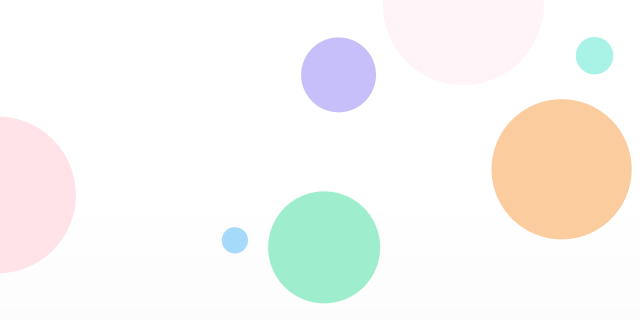
This background is drawn by a Shadertoy shader. Its source:

```glsl
const vec3 WHITE = vec3(1.0);
const vec3 FLOOR_WHITE = vec3(0.99);
const vec3 BLUSH = vec3(1.0, 0.89, 0.91);
const vec3 PALE_BLUSH = vec3(1.0, 0.957, 0.973);
const vec3 LAVENDER = vec3(0.78, 0.75, 0.98);
const vec3 AQUA = vec3(0.66, 0.95, 0.90);
const vec3 APRICOT = vec3(0.98, 0.80, 0.62);
const vec3 MINT = vec3(0.62, 0.93, 0.80);
const vec3 SKY = vec3(0.65, 0.855, 0.98);

float circleDistance(vec2 point, vec2 center, float radius) {
    return length(point - center) - radius;
}

// Antialiased coverage of the inside of a distance field
float coverage(float signedDistance, float pixel) {
    return clamp(0.5 - signedDistance / pixel, 0.0, 1.0);
}

vec3 paintDisc(vec3 base, vec2 point, vec2 center, float radius, vec3 tint, float pixel) {
    return mix(base, tint, coverage(circleDistance(point, center, radius), pixel));
}

// Nearly white, slightly darker toward the bottom edge
vec3 backdrop(float height) {
    return mix(FLOOR_WHITE, WHITE, smoothstep(0.0, 0.45, height));
}

void mainImage(out vec4 fragColor, in vec2 fragCoord) {
    // Canvas height is one unit; x is scaled to a two-unit width
    vec2 point = fragCoord / iResolution.xy * vec2(2.0, 1.0);
    float pixel = 1.0 / iResolution.y;
    vec3 color = backdrop(point.y);

    // Large discs cut by the canvas edges
    color = paintDisc(color, point, vec2(-0.008, 0.391), 0.245, BLUSH, pixel);
    color = paintDisc(color, point, vec2(1.448, 0.985), 0.251, PALE_BLUSH, pixel);

    // Medium discs
    color = paintDisc(color, point, vec2(1.755, 0.471), 0.219, APRICOT, pixel);
    color = paintDisc(color, point, vec2(1.013, 0.227), 0.175, MINT, pixel);
    color = paintDisc(color, point, vec2(1.058, 0.766), 0.117, LAVENDER, pixel);

    // Small accents
    color = paintDisc(color, point, vec2(1.858, 0.826), 0.0585, AQUA, pixel);
    color = paintDisc(color, point, vec2(0.734, 0.249), 0.041, SKY, pixel);

    fragColor = vec4(color, 1.0);
}
```
